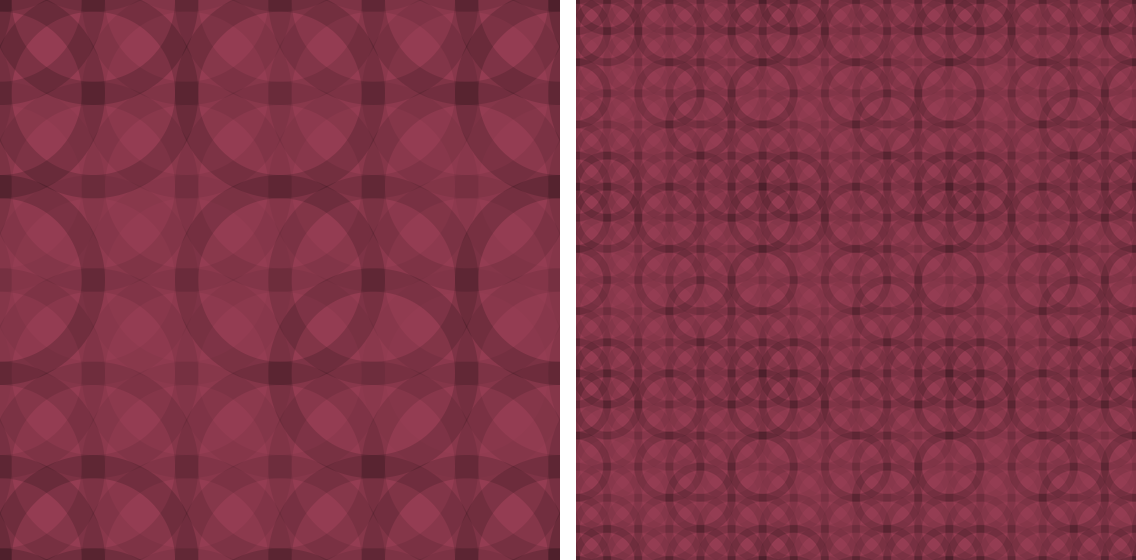
Left: one tile. Right: repeated 3 by 3.
Reproduce this pattern procedurally as a WebGL 1 fragment shader.

```glsl
precision highp float;

// Overlapping translucent rings centred on the corners of a square grid.
// Each ring reaches its neighbours' centres and darkens the ground by its
// own hashed opacity; ring indices wrap so that the canvas tiles.

#define GRID 6.0              // rings across and down
#define RING_RADIUS 1.0       // centre line, in cells
#define RING_WIDTH 0.25       // stroke width, in cells
#define OPACITY_MIN 0.02
#define OPACITY_MAX 0.17
#define SEED 3.7
#define GROUND vec3(0.582, 0.236, 0.320)

uniform vec2 u_resolution;

float hash(vec2 p) {
  return fract(sin(dot(p, vec2(127.1, 311.7)) + SEED) * 43758.5453);
}

// Opacity of the ring at a grid corner, repeating every GRID corners
float ringOpacity(vec2 corner) {
  vec2 wrapped = floor(mod(corner + 0.5, GRID));
  return mix(OPACITY_MIN, OPACITY_MAX, hash(wrapped));
}

// Smoothed coverage of a ring around the origin
float ringCoverage(vec2 p, float pixel) {
  float edge = abs(length(p) - RING_RADIUS) - 0.5 * RING_WIDTH;
  return clamp(0.5 - edge / pixel, 0.0, 1.0);
}

void main() {
  vec2 p = gl_FragCoord.xy / u_resolution * GRID;
  float pixel = GRID / min(u_resolution.x, u_resolution.y);
  vec2 cell = floor(p);

  // Light left after passing through every ring in reach
  float light = 1.0;
  for (int j = -1; j <= 2; j++) {
    for (int i = -1; i <= 2; i++) {
      vec2 corner = cell + vec2(float(i), float(j));
      light *= 1.0 - ringOpacity(corner) * ringCoverage(p - corner, pixel);
    }
  }

  gl_FragColor = vec4(GROUND * light, 1.0);
}
```
